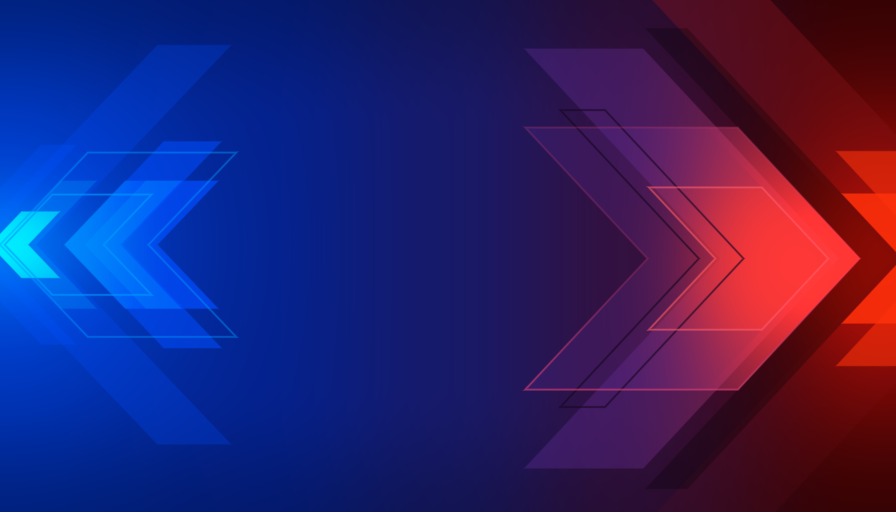
Write a WebGL 1 fragment shader that draws this background.

```glsl
precision highp float;
// Opposing translucent arrow chevrons: blue pointing left, red pointing right, on a dark gradient.

uniform vec2 u_resolution;

// Layout, in canvas heights
const float WIDTH = 1.745;
const float LEFT_AXIS = 0.522;
const float RIGHT_AXIS = 0.495;
const float LEFT_SLOPE = 0.95;
const float RIGHT_SLOPE = 0.93;
const float LINE_WIDTH = 0.0016;
const vec2 CYAN_CENTER = vec2(0.0, 0.52);
const vec2 RED_CENTER = vec2(1.55, 0.48);
const vec2 EMBER_CENTER = vec2(1.72, 0.49);

// Palette
const vec3 BLUE = vec3(0.0, 0.15, 0.60);
const vec3 NAVY = vec3(0.015, 0.125, 0.54);
const vec3 INDIGO = vec3(0.09, 0.10, 0.41);
const vec3 PLUM = vec3(0.20, 0.065, 0.25);
const vec3 MAROON = vec3(0.25, 0.01, 0.02);
const vec3 AZURE = vec3(0.0, 0.30, 1.0);
const vec3 SKY = vec3(0.0, 0.60, 1.0);
const vec3 CYAN = vec3(0.0, 0.95, 1.0);
const vec3 VIOLET = vec3(0.40, 0.18, 0.62);
const vec3 ROSE = vec3(0.85, 0.25, 0.45);
const vec3 RED = vec3(1.0, 0.22, 0.21);
const vec3 ORANGE = vec3(1.0, 0.19, 0.04);
const vec3 SHADOW = vec3(0.09, 0.02, 0.13);

float glow(vec2 p, vec2 center, vec2 radius) {
  vec2 d = (p - center) / radius;
  return exp(-dot(d, d));
}

// Fold about the axis and shear, so a chevron becomes a plain box.
vec2 fold(vec2 p, float axis, float slope) {
  float d = abs(p.y - axis);
  return vec2(p.x + slope * d, d);
}

// Signed distance to a chevron between two tips, with half height h
float chevron(vec2 q, float tipA, float tipB, float h) {
  float across = abs(q.x - 0.5 * (tipA + tipB)) - 0.5 * (tipB - tipA);
  return max(across / 1.37, q.y - h);
}

float fill(float d) {
  float px = 1.0 / u_resolution.y;
  return 1.0 - smoothstep(-px, px, d);
}

float outline(float d) {
  float px = 1.0 / u_resolution.y;
  return 1.0 - smoothstep(0.0, LINE_WIDTH + px, abs(d));
}

vec3 background(vec2 p) {
  vec3 c = mix(BLUE, NAVY, smoothstep(0.0, 0.58, p.x));
  c = mix(c, INDIGO, smoothstep(0.50, 0.90, p.x));
  c = mix(c, PLUM, smoothstep(0.85, 1.24, p.x));
  c = mix(c, MAROON, smoothstep(1.20, 1.66, p.x));
  c *= 1.0 - 0.22 * smoothstep(0.25, 0.55, abs(p.y - 0.5));
  c += vec3(0.0, 0.13, 0.28) * glow(p, CYAN_CENTER, vec2(0.35, 0.32));
  return c + vec3(0.50, 0.05, 0.0) * glow(p, EMBER_CENTER, vec2(0.20, 0.27));
}

vec3 leftArrows(vec3 c, vec2 p) {
  vec2 q = fold(p, LEFT_AXIS, -LEFT_SLOPE);
  float core = glow(p, CYAN_CENTER, vec2(0.16, 0.11));
  vec3 tint = mix(SKY, AZURE, smoothstep(0.12, 0.34, p.x));

  // Wide faint layers
  c = mix(c, AZURE, 0.25 * fill(chevron(q, -0.064, 0.080, 0.39)));
  c = mix(c, AZURE, 0.28 * fill(chevron(q, -0.105, -0.036, 0.195)));
  c = mix(c, SKY, 0.30 * fill(chevron(q, 0.0, 0.07, 0.125)));

  // Bright layers and the cyan tip
  c = mix(c, AZURE, 0.55 * fill(chevron(q, 0.127, 0.240, 0.202)));
  c = mix(c, tint, 0.72 * fill(chevron(q, 0.125, 0.307, 0.125)));
  c = mix(c, SKY, 0.30 * fill(chevron(q, 0.165, 0.235, 0.125)));
  c = mix(c, SKY, 0.55 * core);
  c = mix(c, CYAN, (0.35 + 0.6 * core) * fill(chevron(q, -0.02, 0.055, 0.065)));

  // Thin outlines
  c = mix(c, SKY, 0.45 * outline(chevron(q, 0.0, 0.289, 0.18)));
  return mix(c, SKY, 0.65 * outline(chevron(q, 0.009, 0.202, 0.098)));
}

vec3 rightArrows(vec3 c, vec2 p) {
  vec2 q = fold(p, RIGHT_AXIS, RIGHT_SLOPE);
  float heat = glow(p, RED_CENTER, vec2(0.17, 0.19));
  float ember = glow(p, EMBER_CENTER, vec2(0.22, 0.26));
  float warm = smoothstep(1.18, 1.50, p.x);
  vec3 tint = mix(VIOLET, ROSE, warm);

  // Outer stripe, shaded gap and embers at the right edge
  float upper = smoothstep(0.45, 1.0, p.y);
  c = mix(c, vec3(0.55, 0.08, 0.12), (0.10 + 0.28 * upper) * fill(chevron(q, 1.74, 1.97, 0.6)));
  c *= 1.0 - 0.28 * fill(chevron(q, 1.675, 1.757, 0.45));
  c = mix(c, ORANGE, 0.58 * fill(chevron(q, 1.823, 3.0, 0.21)));
  c = mix(c, ORANGE, 0.85 * fill(chevron(q, 1.757, 3.0, 0.127)));

  // Translucent violet bodies warming into red
  float body = fill(chevron(q, 1.261, 1.675, 0.256));
  c = mix(c, tint, 0.34 * fill(chevron(q, 1.402, 1.634, 0.41)));
  c = mix(c, tint, (0.22 + 0.18 * warm) * body);
  c = mix(c, RED, 0.85 * heat * body);
  float inner = fill(chevron(q, 1.393, 1.613, 0.139));
  c = mix(c, RED, (0.10 + 0.75 * heat) * inner);
  c += vec3(0.22, 0.03, 0.0) * ember * fill(chevron(q, 1.613, 1.675, 0.256));

  // Thin outlines, dark and bright
  c = mix(c, SHADOW, 0.65 * outline(chevron(q, 1.361, 1.448, 0.29)));
  float lower = 1.0 - smoothstep(0.2, 0.5, p.y);
  c = mix(c, ROSE, (0.25 + 0.4 * lower) * outline(chevron(q, 1.261, 1.675, 0.256)));
  return mix(c, vec3(1.0, 0.36, 0.42), 0.6 * outline(chevron(q, 1.393, 1.613, 0.139)));
}

void main() {
  vec2 p = gl_FragCoord.xy / u_resolution * vec2(WIDTH, 1.0);
  vec3 color = background(p);
  color = leftArrows(color, p);
  color = rightArrows(color, p);
  gl_FragColor = vec4(clamp(color, 0.0, 1.0), 1.0);
}
```
